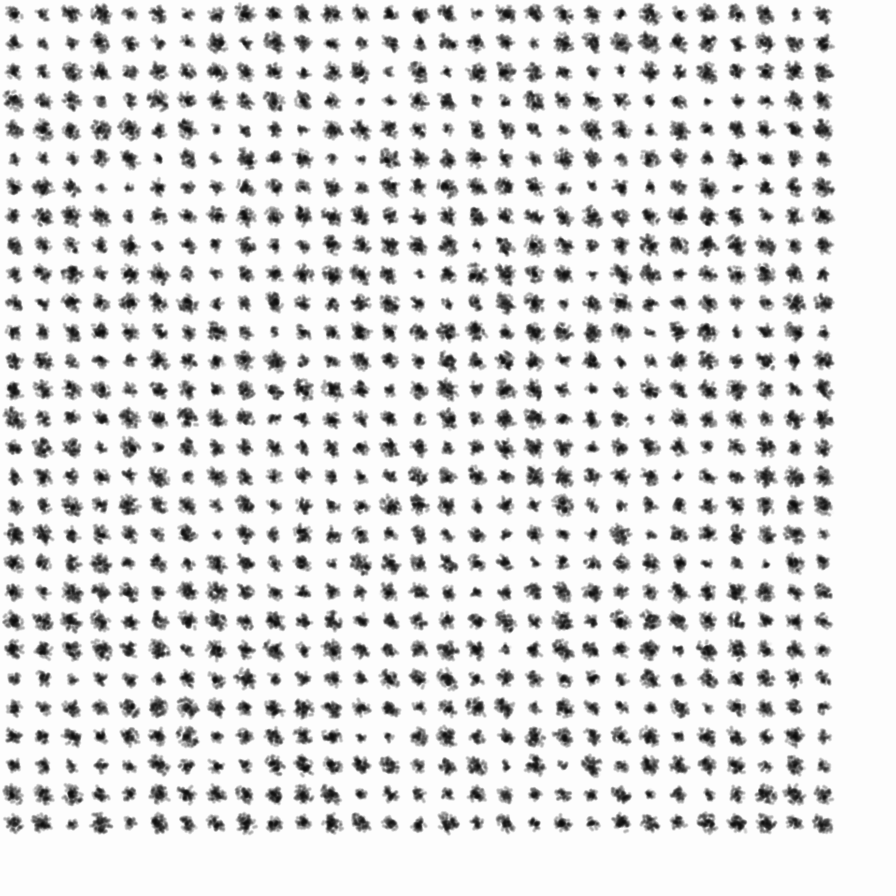
Reproduce this pattern procedurally as a Shadertoy shader.

```glsl
const float PITCHES = 31.0;       // cell pitches across the canvas
const float BLOBS = 29.0;         // blobs per row and column, from the top left
const vec2 CENTRE = vec2(0.49);   // blob centre inside its cell
const float JITTER = 0.03;        // wander of the centre, in cells
const float SPREAD = 0.12;        // scatter of the flecks, in cells
const float MAX_REACH = 2.2;      // scatter limit, in spreads
const vec2 STRETCH = vec2(1.15, 0.88); // along and across the falling diagonal
const vec2 SIZE_RANGE = vec2(0.5, 1.25);
const float FLECKS = 36.0;        // flecks in a blob of size one
const int MAX_FLECKS = 60;
const float FLECK_RADIUS = 0.10;  // soft outer radius, in cells
const float FLECK_HALF = 0.04;    // half length, in cells
const float FLECK_INK = 0.40;     // optical depth of one fleck
const vec3 PAPER = vec3(0.992);
const vec3 INK = vec3(0.03);
const float TAU = 6.2831853;

// Integer hash giving three values in 0..1
vec3 hash3(uvec3 v) {
    v = v * 1664525u + 1013904223u;
    v.x += v.y * v.z; v.y += v.z * v.x; v.z += v.x * v.y;
    v ^= v >> 16u;
    v.x += v.y * v.z; v.y += v.z * v.x; v.z += v.x * v.y;
    return vec3(v >> 8u) / 16777216.0;
}

vec2 direction(float angle) {
    return vec2(cos(angle), sin(angle));
}

// Distance to a segment centred on the origin
float segmentDistance(vec2 p, vec2 halfSpan) {
    float t = clamp(dot(p, halfSpan) / dot(halfSpan, halfSpan), -1.0, 1.0);
    return length(p - t * halfSpan);
}

// Ink depth of a ragged blob built from scattered soft flecks
float blobDepth(vec2 p, uvec2 cell) {
    vec3 trait = hash3(uvec3(cell, 977u));
    float size = mix(SIZE_RANGE.x, SIZE_RANGE.y, sqrt(trait.x));
    float count = FLECKS * size * size;
    p -= CENTRE + JITTER * (trait.yz - 0.5);
    // Axes along and across the diagonal
    p = vec2(p.x + p.y, p.y - p.x) * inversesqrt(2.0);

    float depth = 0.0;
    for (int i = 0; i < MAX_FLECKS; i++) {
        float weight = clamp(count - float(i), 0.0, 1.0);
        if (weight <= 0.0) break;
        vec3 rnd = hash3(uvec3(cell, uint(i)));
        float reach = min(sqrt(-2.0 * log(max(rnd.x, 0.0001))), MAX_REACH);
        vec2 offset = SPREAD * size * reach * STRETCH * direction(TAU * rnd.y);
        vec2 halfSpan = FLECK_HALF * direction(TAU * rnd.z);
        float d = segmentDistance(p - offset, halfSpan);
        depth += weight * FLECK_INK * (1.0 - smoothstep(0.0, FLECK_RADIUS, d));
    }
    return depth;
}

void mainImage(out vec4 fragColor, in vec2 fragCoord) {
    // Cells count rightwards and downwards from the top left
    vec2 uv = fragCoord / iResolution.xy;
    vec2 grid = vec2(uv.x, 1.0 - uv.y) * PITCHES;
    vec2 cell = floor(grid);

    // Empty margin at the right and bottom
    float depth = 0.0;
    if (max(cell.x, cell.y) < BLOBS) depth = blobDepth(fract(grid), uvec2(cell));

    fragColor = vec4(mix(INK, PAPER, exp(-depth)), 1.0);
}
```
